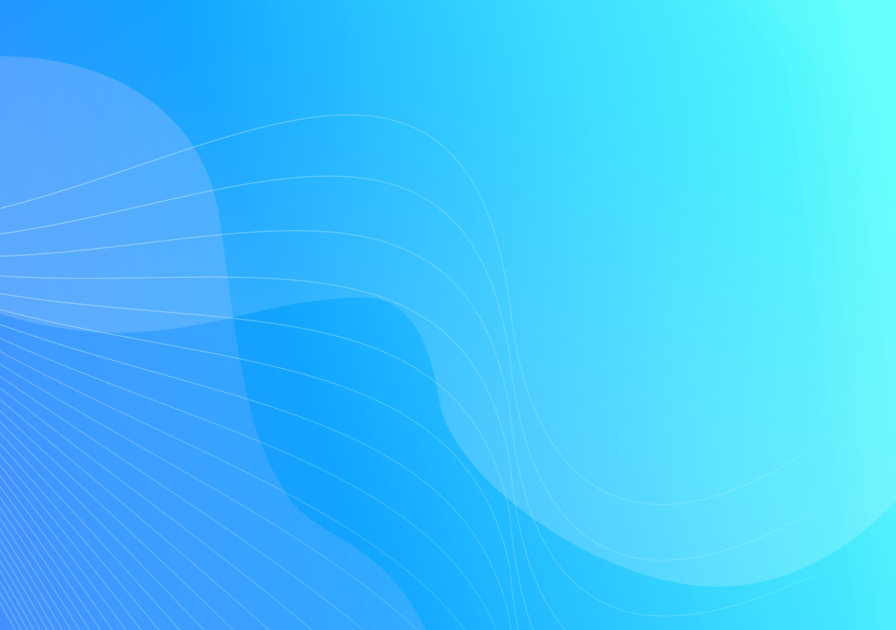
This background is drawn by a Shadertoy shader. Its source:

```glsl
const vec2 GRID = vec2(768.0, 538.0); // layout units across the canvas
const float LINE_COUNT = 32.0;
const float PINCH_X = 437.0; // where the contour lines bunch together

float cubic(vec4 c, float t) {
    float s = 1.0 - t;
    return dot(c, vec4(s * s * s, 3.0 * s * s * t, 3.0 * s * t * t, t * t * t));
}

float cubicSlope(vec4 c, float t) {
    float s = 1.0 - t;
    return 3.0 * dot(c.yzw - c.xyz, vec3(s * s, 2.0 * s * t, t * t));
}

// Curve parameter at which a rising cubic reaches the target
float solveCubic(vec4 c, float target) {
    float low = 0.0, high = 1.0;
    for (int i = 0; i < 18; i++) {
        float mid = 0.5 * (low + high);
        if (cubic(c, mid) < target) low = mid;
        else high = mid;
    }
    return 0.5 * (low + high);
}

// Approximate signed distance from height to the curve at parameter t
float curveOffset(vec4 along, vec4 across, float t, float height) {
    vec2 tangent = vec2(cubicSlope(along, t), cubicSlope(across, t));
    return (height - cubic(across, t)) * abs(tangent.x) / max(length(tangent), 0.001);
}

float curveDistance(vec4 along, vec4 across, vec2 p) {
    return curveOffset(along, across, solveCubic(along, p.x), p.y);
}

float coverage(float d, float pixel) {
    return smoothstep(-0.7 * pixel, 0.7 * pixel, d);
}

// Rounded blob on the left, positive inside
float blobDistance(vec2 p) {
    if (p.y < 180.0) {
        float d = curveDistance(vec4(0, 95, 172, 187), vec4(48, 48, 95, 180), p);
        return min(d, 188.0 - p.x);
    }
    if (p.y < 412.0)
        return -curveDistance(vec4(180, 250, 360, 412), vec4(187, 199, 205, 240), p.yx);
    return -curveDistance(vec4(412, 463, 450, 538), vec4(240, 262, 322, 365), p.yx);
}

// Broad wave, positive above its lower edge
float waveDistance(vec2 p) {
    if (p.x < 310.0)
        return -curveDistance(vec4(0, 140, 210, 310), vec4(268, 311, 254, 254), p);
    if (p.x < 377.0)
        return -curveDistance(vec4(310, 352, 368, 377), vec4(254, 254, 290, 345), p);
    if (p.x < 615.0)
        return -curveDistance(vec4(377, 390, 515, 615), vec4(345, 410, 501, 501), p);
    return -curveDistance(vec4(615, 675, 728, 768), vec4(501, 501, 470, 428), p);
}

vec3 skyGradient(float s) {
    vec3 color = mix(vec3(0.16, 0.53, 1.0), vec3(0.13, 0.59, 1.0), smoothstep(-183.0, 0.0, s));
    color = mix(color, vec3(0.07, 0.645, 1.0), clamp(s / 150.0, 0.0, 1.0));
    color = mix(color, vec3(0.24, 0.87, 1.0), clamp((s - 150.0) / 330.0, 0.0, 1.0));
    return mix(color, vec3(0.33, 1.0, 0.99), clamp((s - 480.0) / 250.0, 0.0, 1.0));
}

// Control heights of contour line k, left and right of the pinch
vec4 leftHeights(float k) {
    float start = 178.0 + 9.0 * k + 58.0 * (1.0 - exp(-k / 4.0));
    float lead = start - 50.0 + 22.0 * k - 0.3 * k * k;
    float crest = -10.0 + 50.0 * k + 75.0 * (1.0 - exp(-k / 3.0));
    return vec4(start, lead, crest, 260.0 + 45.0 * k);
}

vec4 rightHeights(float k) {
    return vec4(260, 470, 480, 325) + k * vec4(45, 55, 35, 65);
}

float contourLines(vec2 p, float pixel) {
    bool isLeft = p.x < PINCH_X;
    vec4 along = isLeft ? vec4(0, 200, 400, PINCH_X) : vec4(PINCH_X, 460, 600, 768);
    float t = solveCubic(along, p.x);
    float halfWidth = 0.45;
    float ink = 0.0;
    for (float k = 0.0; k < LINE_COUNT; k++) {
        vec4 heights = isLeft ? leftHeights(k) : rightHeights(k);
        float d = abs(curveOffset(along, heights, t, p.y));
        float stroke = 1.0 - smoothstep(0.0, halfWidth + 0.8 * pixel, d);
        ink = max(ink, stroke * mix(1.0, 0.65, smoothstep(3.0, 9.0, k)));
    }
    return ink * mix(0.36, 0.17, smoothstep(0.0, 520.0, p.x))
        * (1.0 - smoothstep(650.0, 745.0, p.x));
}

// Pale panel to the right of a bent edge
float panel(vec2 p, float kneeX, float upperSlope, float lowerSlope, float pixel) {
    float drop = p.y - 52.0;
    float edge = kneeX + min(drop, 0.0) * upperSlope + max(drop, 0.0) * lowerSlope;
    return coverage(p.x - edge, pixel) * mix(1.0, 0.5, p.y / GRID.y);
}

void mainImage(out vec4 fragColor, in vec2 fragCoord) {
    vec2 uv = fragCoord / iResolution.xy;
    vec2 p = vec2(uv.x, 1.0 - uv.y) * GRID; // heights run down from the top
    float pixel = GRID.y / iResolution.y;
    vec3 color = skyGradient(p.x - 0.34 * p.y);

    // Translucent blob and wave
    float blobAlpha = mix(0.28, 0.17, smoothstep(60.0, 330.0, p.y));
    color = mix(color, vec3(0.75, 0.76, 1.0), blobAlpha * coverage(blobDistance(p), pixel));
    float waveAlpha = 0.18 * smoothstep(-20.0, 420.0, p.y + 100.0 * (1.0 - uv.x) - 60.0);
    color = mix(color, vec3(1.0), waveAlpha * coverage(waveDistance(p), pixel));

    // Faceted light at the right
    float facets = panel(p, 674.0, 0.87, 0.125, pixel) + panel(p, 698.0, 0.81, 0.115, pixel)
        + panel(p, 723.0, 0.14, 0.14, pixel);
    color = mix(color, vec3(0.65, 1.0, 0.99), 0.07 * facets);

    // Fine contour lines
    color = mix(color, vec3(0.85, 0.97, 1.0), contourLines(p, pixel));
    fragColor = vec4(color, 1.0);
}
```
